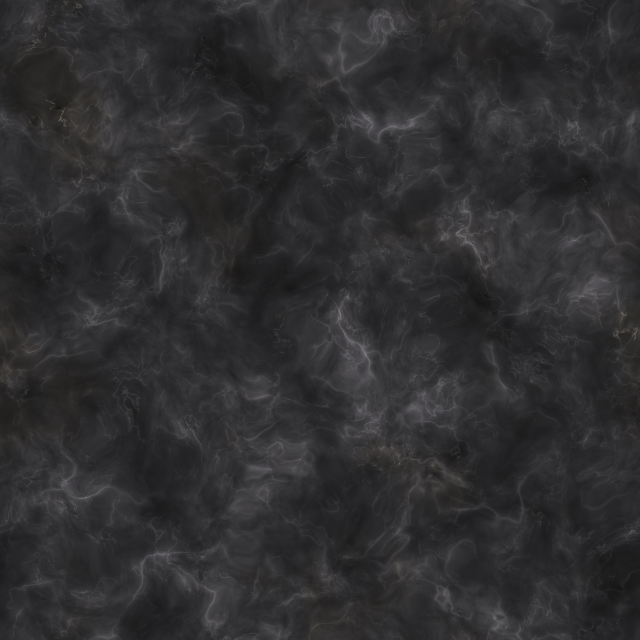
Give the GLSL for this texture, as a three.js fragment shader.

```glsl
// Dark smoky marble with pale glowing veins and faint earthy crusts, tiling.
varying vec2 vUv;

const vec3 COOL_TINT = vec3(0.995, 0.975, 1.02);
const vec3 WARM_TINT = vec3(1.07, 1.0, 0.89);
const float BASE_LIGHT = 0.159;
const float SMOKE_CONTRAST = 0.088;
const float GRAIN_CONTRAST = 0.036;
const float WARP_AMOUNT = 0.04;
const float VEIN_WIDTH = 0.034;
const float VEIN_LIGHT = 0.15;
const float VEIN_FALLOFF = 0.83;    // brightness kept by each finer vein layer
const int VEIN_LAYERS = 4;
const float VEIN_PERIOD = 5.0;
const float CRUST_PERIOD = 24.0;
const float CRUST_LIGHT = 0.17;
const float PIT_DEPTH = 0.05;
const float TAU = 6.2831853;

float hash(vec2 p) {
  return fract(sin(dot(p, vec2(127.1, 311.7))) * 43758.5453);
}

// Slope at a lattice corner, wrapped to the period
vec2 slope(vec2 cell, float period, float seed) {
  float angle = TAU * hash(mod(cell + 0.5, period) + seed);
  return vec2(cos(angle), sin(angle));
}

// Gradient noise that repeats over the unit square
float noise(vec2 uv, float period, float seed) {
  vec2 p = uv * period + seed * vec2(0.37, 0.71);
  vec2 cell = floor(p);
  vec2 f = p - cell;
  vec2 u = f * f * f * (f * (f * 6.0 - 15.0) + 10.0);
  vec2 e = vec2(1.0, 0.0);
  float a = dot(slope(cell, period, seed), f);
  float b = dot(slope(cell + e.xy, period, seed), f - e.xy);
  float c = dot(slope(cell + e.yx, period, seed), f - e.yx);
  float d = dot(slope(cell + e.xx, period, seed), f - e.xx);
  return mix(mix(a, b, u.x), mix(c, d, u.x), u.y);
}

// Four octaves of wrapped noise
float fbm(vec2 uv, float period, float seed, float gain) {
  float sum = 0.0;
  float amp = 1.0;
  for (int i = 0; i < 4; i++) {
    sum += amp * noise(uv, period, seed);
    period *= 2.0;
    seed += 1.3;
    amp *= gain;
  }
  return sum;
}

// Bright line with a soft halo along the zero contour
float ridge(float n, float width) {
  return width / (sqrt(n * n + width * width * 0.04) + width * 0.7);
}

// Layers of filaments, each fading in and out along its length
float veins(vec2 uv) {
  float sum = 0.0;
  float amp = 1.0;
  float period = VEIN_PERIOD;
  for (int i = 0; i < VEIN_LAYERS; i++) {
    float seed = 11.0 + 9.0 * float(i);
    float fade = smoothstep(-0.15, 0.6, fbm(uv, 5.0 + 2.0 * float(i), seed + 4.0, 0.6));
    sum += amp * fade * ridge(fbm(uv, period, seed, 0.5), VEIN_WIDTH);
    period = period * 2.0 - 1.0;
    amp *= VEIN_FALLOFF;
  }
  return sum;
}

void main() {
  vec2 uv = vUv;
  vec2 warp = vec2(fbm(uv, 6.0, 1.0, 0.5), fbm(uv, 6.0, 41.0, 0.5));
  vec2 bent = uv + WARP_AMOUNT * warp;

  // Drifting smoke and fine mottling, strongest in the pale clouds
  float smoke = fbm(bent, 5.0, 53.0, 0.65);
  float grain = fbm(bent, 36.0, 61.0, 0.7);
  float cloud = smoothstep(-0.3, 0.5, smoke);
  float light = BASE_LIGHT + SMOKE_CONTRAST * smoke;
  light += GRAIN_CONTRAST * grain * (0.5 + cloud);

  // Veins, brighter inside the pale clouds
  light += VEIN_LIGHT * veins(bent) * (0.65 + 0.6 * cloud);

  // Earthy patches with crumbly outlines and dark pits
  float earth = smoothstep(0.1, 0.7, fbm(uv, 4.0, 71.0, 0.6));
  float patches = smoothstep(0.12, 0.45, fbm(bent, 9.0, 83.0, 0.5));
  float crumbs = fbm(bent, CRUST_PERIOD, 97.0, 0.6);
  float outline = 1.0 - smoothstep(0.01, 0.09, abs(crumbs - 0.12));
  float crust = patches * (0.35 + 0.65 * earth);
  light += CRUST_LIGHT * crust * outline * smoothstep(-0.2, 0.4, grain);
  light -= PIT_DEPTH * crust * smoothstep(0.15, 0.4, crumbs);

  float warmth = clamp(0.6 * earth + 0.6 * crust * outline, 0.0, 1.0);
  vec3 color = max(light, 0.07) * mix(COOL_TINT, WARM_TINT, warmth);
  gl_FragColor = vec4(color, 1.0);
}
```
